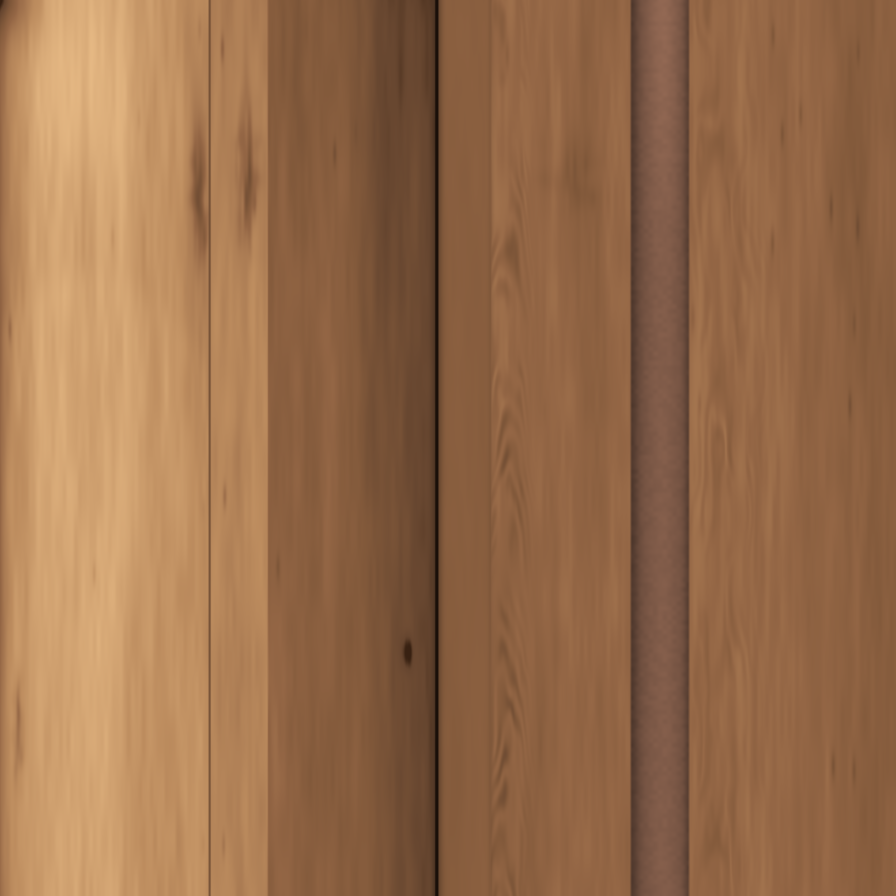
A WebGL 1 fragment shader for this texture:

```glsl
precision highp float;
// Vertical timber wall panels with a lit left board, a dark joint and a rounded mauve batten.
uniform vec2 u_resolution;

const vec3 SHADOW = vec3(0.22, 0.13, 0.07);
const vec3 UMBER  = vec3(0.41, 0.28, 0.19);
const vec3 BROWN  = vec3(0.51, 0.35, 0.23);
const vec3 OAK    = vec3(0.58, 0.40, 0.27);
const vec3 HONEY  = vec3(0.74, 0.55, 0.37);
const vec3 CREAM  = vec3(0.86, 0.68, 0.48);
const vec3 GAP    = vec3(0.10, 0.06, 0.035);
const vec3 BATTEN = vec3(0.485, 0.345, 0.275);

// Board boundaries, from left to right
const float SEAM_X = 0.234;
const float STRIP_END = 0.299;
const float GAP_X = 0.4875;
const float PLAIN_END = 0.548;
const float BATTEN_START = 0.704;
const float BATTEN_END = 0.769;

const float SEAM_HALF = 0.0012;
const float GAP_HALF = 0.0018;
const float EDGE = 0.0018;
const float GRAIN_STRENGTH = 0.26;
const float FLECK_STRENGTH = 0.16;

float hash(vec2 p) {
  return fract(sin(dot(p, vec2(127.1, 311.7))) * 43758.5453);
}

float noise(vec2 p) {
  vec2 i = floor(p), f = fract(p);
  f = f * f * (3.0 - 2.0 * f);
  return mix(mix(hash(i), hash(i + vec2(1.0, 0.0)), f.x),
             mix(hash(i + vec2(0.0, 1.0)), hash(i + 1.0), f.x), f.y);
}

float after(float edge, float x) { return smoothstep(edge - EDGE, edge + EDGE, x); }

float line(float center, float halfWidth, float x) {
  return 1.0 - smoothstep(halfWidth - EDGE * 0.6, halfWidth + EDGE * 0.6, abs(x - center));
}

float bell(float x) { return exp(-x * x); }

// Long fibres: octaves of noise stretched along the board
float fibres(vec2 p) {
  float sum = 0.0, weight = 0.36;
  vec2 scale = vec2(32.0, 1.3);
  for (int i = 0; i < 4; i++) {
    sum += weight * (noise(p * scale + float(i) * 17.3) - 0.5);
    scale *= vec2(1.95, 2.4);
    weight *= 0.86;
  }
  return sum;
}

// Short faint pores scattered over jittered cells
float flecks(vec2 p) {
  vec2 grid = vec2(34.0, 10.0), cell = floor(p * grid);
  vec2 jitter = vec2(hash(cell + 3.1), hash(cell + 8.7)) * 0.5 + 0.25;
  vec2 d = (fract(p * grid) - jitter) / vec2(0.075, 0.15);
  return exp(-dot(d, d)) * smoothstep(0.86, 1.0, hash(cell + 5.9));
}

// Ragged spindle of dark fibres
float knot(vec2 p, vec2 center, vec2 radius) {
  vec2 d = (p - center) / radius;
  d.x += 0.8 * (noise(p * vec2(30.0, 45.0)) - 0.5);
  return exp(-dot(d, d)) * (0.45 + 1.1 * noise(p * vec2(240.0, 22.0)));
}

// Nested, partly faded arches of flat-sawn grain around a vertical axis
float arches(vec2 p, float axis, float spread, float rings, float rise) {
  float bend = 0.7 * spread * (noise(vec2(p.y * 9.0, axis)) - 0.5);
  float u = (p.x - axis - bend) / spread;
  float phase = p.y * rings + rise * u * u + 2.0 * noise(p * vec2(40.0, 12.0));
  phase += 0.5 * noise(p * vec2(160.0, 30.0));
  float fade = smoothstep(0.2, 0.75, noise(p * vec2(75.0, 14.0) + 4.0));
  return (0.5 + 0.5 * sin(6.2832 * phase)) * bell(u) * fade;
}

// Tone 0..1 to wood colour
vec3 woodColor(float t) {
  vec3 c = mix(SHADOW, UMBER, smoothstep(0.0, 0.2, t));
  c = mix(c, BROWN, clamp((t - 0.2) / 0.2, 0.0, 1.0));
  c = mix(c, OAK, clamp((t - 0.4) / 0.15, 0.0, 1.0));
  c = mix(c, HONEY, clamp((t - 0.55) / 0.25, 0.0, 1.0));
  return mix(c, CREAM, clamp((t - 0.8) / 0.2, 0.0, 1.35));
}

float boardTone(vec2 p) {
  // Lit board: lamp glow, faint scalloped light edge and dim borders
  float lit = 0.79 + 0.18 * bell((p.x - 0.09) / 0.075);
  vec2 lamp = (p - vec2(0.075, 0.94)) / vec2(0.06, 0.12);
  lit += 0.12 * exp(-dot(lamp, lamp));
  float scallop = 0.69 - 6.0 * (p.x - 0.1) * (p.x - 0.1);
  lit -= 0.035 * smoothstep(scallop - 0.02, scallop + 0.03, p.y) * smoothstep(0.9, 0.7, p.y);
  lit -= 0.28 * exp(-p.x / 0.008) + 0.65 * exp(-length(p - vec2(0.0, 1.0)) / 0.032);
  float strip = 0.73 - 0.07 * smoothstep(0.6, 1.0, p.y);
  float shade = mix(0.51, 0.20, smoothstep(STRIP_END + 0.04, GAP_X, p.x));
  shade -= 0.08 * smoothstep(0.6, 1.0, p.y);
  float tone = mix(lit, strip, after(SEAM_X, p.x));
  tone = mix(tone, shade, after(STRIP_END, p.x));
  tone = mix(tone, 0.45, after(GAP_X, p.x));
  tone = mix(tone, 0.55, after(PLAIN_END, p.x));
  return mix(tone, 0.56 - 0.10 * smoothstep(0.85, 1.0, p.x), after(BATTEN_END, p.x));
}

void main() {
  vec2 p = gl_FragCoord.xy / u_resolution;
  float plain = after(GAP_X, p.x) * (1.0 - after(PLAIN_END, p.x));
  float figured = after(PLAIN_END, p.x) * (1.0 - after(BATTEN_START, p.x));
  float wide = after(BATTEN_END, p.x);
  float board = step(SEAM_X, p.x) + step(STRIP_END, p.x) + step(PLAIN_END, p.x) + step(BATTEN_END, p.x);

  // Grain and blemishes
  float tone = boardTone(p);
  tone += GRAIN_STRENGTH * (1.0 - 0.65 * plain) * fibres(p + board * vec2(0.0, 7.7));
  tone -= FLECK_STRENGTH * (1.0 - plain) * flecks(p);
  tone -= 0.25 * figured * arches(p, 0.566, 0.016, 20.0, 0.9);
  tone -= 0.11 * wide * arches(p, 0.805, 0.030, 3.4, 1.3);
  tone -= 0.42 * knot(p, vec2(0.222, 0.785), vec2(0.007, 0.065));
  tone -= 0.40 * knot(p, vec2(0.276, 0.80), vec2(0.009, 0.065));
  tone -= 0.32 * knot(p, vec2(0.454, 0.272), vec2(0.006, 0.016));
  tone -= 0.35 * knot(p, vec2(0.020, 0.18), vec2(0.005, 0.045));
  tone -= 0.12 * knot(p, vec2(0.635, 0.80), vec2(0.026, 0.040));
  vec3 color = woodColor(tone);

  // Rounded batten with a soft highlight and shaded flanks
  float across = (p.x - BATTEN_START) / (BATTEN_END - BATTEN_START);
  float sheen = bell((across - 0.55) / 0.32);
  float round = 0.88 + 0.17 * sheen - 0.25 * bell(across / 0.13) - 0.20 * bell((across - 1.0) / 0.09);
  round += 0.12 * smoothstep(0.65, 1.0, p.y) * sheen + 0.06 * (noise(p * 190.0) - 0.5);
  color = mix(color, BATTEN * round, after(BATTEN_START, p.x) * (1.0 - wide));

  // Joints and their contact shadows
  color *= 1.0 - 0.28 * bell((p.x - GAP_X) / 0.006) - 0.07 * bell((p.x - PLAIN_END) / 0.003);
  color = mix(color, UMBER, 0.8 * line(SEAM_X, SEAM_HALF, p.x));
  color = mix(color, GAP, line(GAP_X, GAP_HALF, p.x));
  gl_FragColor = vec4(color, 1.0);
}
```
